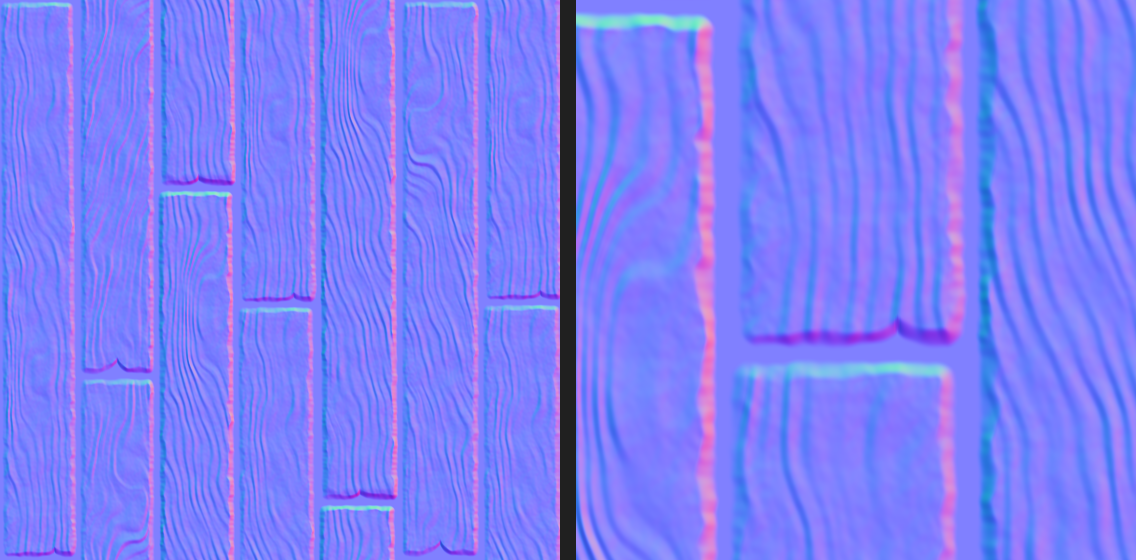
Left, the full canvas; right, a detail of the centre.
Give the GLSL for this texture map, as a three.js fragment shader.

```glsl
// Tangent-space normal map of worn wooden planks: seven columns with staggered butt joints.
// A height field (rounded plank + grain ridges + chips) is differentiated into normals.
// Three plank kinds recur across the columns, each with its own knot, slant and end notch.
varying vec2 vUv;

const float PITCH = 0.1443;       // column spacing
const float HALF_WIDTH = 0.0672;  // plank half width
const float END_GAP = 0.0045;     // half gap at a joint

struct Plank {
  vec2 knot;    // knot centre: across, along
  vec2 span;    // stretch of slanted grain along the plank
  float slant;  // sideways run of the grain
  vec3 notch;   // bottom notch: centre, height, sharpness
  float chamfer;
};

vec2 hash2(vec2 p) {
  p = vec2(dot(p, vec2(127.1, 311.7)), dot(p, vec2(269.5, 183.3)));
  return fract(sin(p) * 43758.55) * 2.0 - 1.0;
}

float gradientNoise(vec2 p) {
  vec2 i = floor(p), f = fract(p);
  vec2 u = f * f * f * (f * (f * 6.0 - 15.0) + 10.0);
  float a = dot(hash2(i), f);
  float b = dot(hash2(i + vec2(1, 0)), f - vec2(1, 0));
  float c = dot(hash2(i + vec2(0, 1)), f - vec2(0, 1));
  float d = dot(hash2(i + vec2(1, 1)), f - vec2(1, 1));
  return mix(mix(a, b, u.x), mix(c, d, u.x), u.y);
}

float roundedBox(vec2 p, vec2 halfSize, float radius) {
  vec2 q = abs(p) - halfSize + radius;
  return length(max(q, 0.0)) + min(max(q.x, q.y), 0.0) - radius;
}

Plank plankOfKind(float kind) {
  if (kind < 0.5) return Plank(vec2(0.32, 0.32), vec2(0.35, 0.75), 0.55, vec3(0.70, 0.008, 20.0), 0.0);
  if (kind < 1.5) return Plank(vec2(0.08, 0.78), vec2(0.08, 0.80), 1.10, vec3(0.50, 0.020, 12.0), 0.0);
  return Plank(vec2(0.55, 0.78), vec2(0.05, 0.72), 0.90, vec3(0.50, 0.010, 14.0), 0.003);
}

// Height of the joint in each column
float jointHeight(float column) {
  if (column < 0.5) return 0.001;
  if (column < 1.5) return 0.328;
  if (column < 2.5) return 0.663;
  if (column < 3.5) return 0.456;
  if (column < 4.5) return 0.102;
  if (column < 5.5) return 0.002;
  return 0.460;
}

// Ridges along contours of a slanted, knotted field; a = across (0..1), v = along
float grainHeight(float a, float v, Plank plank, float seed) {
  vec2 k = (vec2(a, v) - plank.knot) / vec2(0.24, 0.10);
  float field = a + plank.slant * smoothstep(plank.span.x, plank.span.y, v);
  field += 0.38 * exp(-dot(k, k));
  field += 0.26 * gradientNoise(vec2(a * 1.5 + seed, v * 8.0));
  field += 0.05 * gradientNoise(vec2(a * 4.0 + seed, v * 24.0));
  float rings = field * 9.0;
  float t = fract(rings);
  float ridge = smoothstep(0.0, 0.36, t) * (1.0 - smoothstep(0.36, 1.0, t));
  float strength = 0.9 + 0.6 * hash2(vec2(floor(rings), seed)).x;
  strength *= clamp(0.8 + 1.8 * gradientNoise(vec2(rings * 0.5, v * 14.0 + seed)), 0.05, 1.6);
  float streak = gradientNoise(vec2(rings * 1.9, v * 30.0 + seed));
  return 0.00130 * ridge * strength + 0.00075 * streak;
}

float surfaceHeight(vec2 p) {
  // Column lookup with slightly uneven spacing
  float k = p.x / PITCH - 3.5;
  float x = (p.x - 0.0007 * k * k + 0.0101) / PITCH;
  float column = floor(x);
  float kind = mod(3.0 - abs(column - 3.0), 3.0);
  float seed = kind * 17.0 + 3.0;
  Plank plank = plankOfKind(kind);

  // Plank coordinates; planks lean a little
  float v = fract(p.y - jointHeight(column));
  float lean = kind == 1.0 ? 0.0 : 0.003;
  vec2 q = vec2((x - column - 0.5) * PITCH - lean * (1.0 - 2.0 * v), v - 0.5);
  float across = q.x / (2.0 * HALF_WIDTH) + 0.5;
  float side = floor(across + 0.5) * 9.0;
  float end = floor(v + 0.5) * 9.0;

  // Ragged outline with a notch in the bottom end
  vec2 wobble = vec2(gradientNoise(vec2(seed + side, v * 42.0)) * 0.0024
                   + gradientNoise(vec2(seed + side, v * 131.0)) * 0.0014,
                     gradientNoise(vec2(q.x * 34.0 + seed, end)) * 0.0055
                   + gradientNoise(vec2(q.x * 95.0 + seed, end)) * 0.0018);
  float d = roundedBox(q + wobble, vec2(HALF_WIDTH, 0.5 - END_GAP), 0.011);
  float notch = plank.notch.y * exp(-abs(across - plank.notch.x) * plank.notch.z);
  d = max(d, notch + END_GAP - v - wobble.y);

  // Worn bevel of varying width; the plank is tilted up to the right
  float wear = gradientNoise(vec2(q.x * 40.0 + seed, v * 48.0));
  float bevel = 0.0105 + 0.008 * wear;
  float body = smoothstep(0.0, bevel, -d);
  float thickness = 0.0023 + 0.0034 * clamp(across, 0.0, 1.0);

  // Grain, with one column mirrored, then chips that grow rougher near the edge
  float a = column == 1.0 ? 1.0 - across : across;
  float grain = grainHeight(a, v, plank, seed);
  float chips = gradientNoise(vec2(q.x * 105.0 + seed, v * 80.0));
  chips += 0.5 * gradientNoise(vec2(q.x * 190.0, v * 150.0 + seed));
  float rough = 0.00032 + 0.0009 * exp(min(d, 0.0) * 90.0);
  float lumps = 0.0022 * gradientNoise(vec2(q.x * 30.0 + seed, v * 20.0));
  float rim = plank.chamfer * smoothstep(0.006, 0.026, v + 0.014 * gradientNoise(vec2(across * 7.0, seed)));
  return body * (thickness + grain + rough * chips + lumps + rim);
}

void main() {
  vec2 e = vec2(0.0017, 0.0);
  vec2 slope = vec2(surfaceHeight(vUv + e.xy) - surfaceHeight(vUv - e.xy),
                    surfaceHeight(vUv + e.yx) - surfaceHeight(vUv - e.yx)) / (2.0 * e.x);
  vec3 normal = normalize(vec3(-slope, 1.0));
  gl_FragColor = vec4(normal * 0.5 + 0.5, 1.0);
}
```
